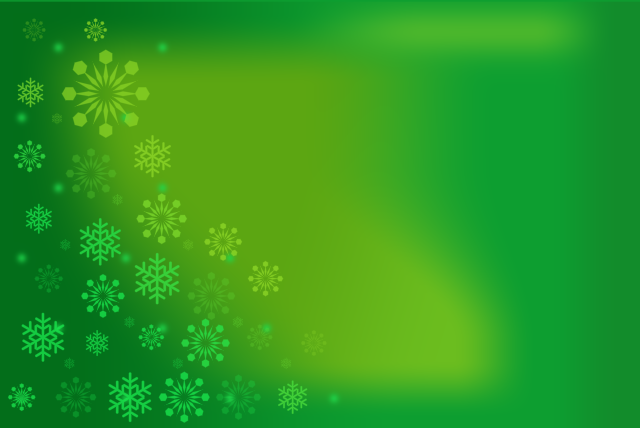
Write a Shadertoy shader that draws this background.

```glsl
// Green winter backdrop: soft lime glows with snowflakes drifting along the lower left.

const float TAU = 6.2831853;
const float ASPECT = 1.5;

// Backdrop colours
const vec3 DARK_GREEN = vec3(0.01, 0.43, 0.10);
const vec3 MID_GREEN  = vec3(0.05, 0.62, 0.19);
const vec3 EDGE_GREEN = vec3(0.07, 0.55, 0.17);
const vec3 OLIVE      = vec3(0.36, 0.65, 0.07);
const vec3 LIME       = vec3(0.42, 0.74, 0.12);
const vec3 TOP_GLOW   = vec3(0.33, 0.73, 0.17);

// Snowflake colours and layout, in canvas heights
const vec3 FLAKE_GREEN = vec3(0.10, 0.90, 0.30);
const vec3 FLAKE_LIME  = vec3(0.55, 0.84, 0.15);
const vec3 SPARK       = vec3(0.12, 0.85, 0.30);
const int FLAKE_ROWS = 7;
const int SPARK_ROWS = 6;
const float ROW_STEP = 0.143;
const float SPARK_SIZE = 0.011;
const vec2 HERO_POS = vec2(0.248, 0.781);
const float HERO_SIZE = 0.103;
const vec2 TINY_OFFSET = vec2(0.062, -0.061);
const float TINY_SIZE = 0.013;

float fall(float a, float b, float x) { return 1.0 - smoothstep(a, b, x); }

// Fold the plane into n mirrored sectors; x runs along the arm
vec2 foldSector(vec2 q, float n) {
    float sector = TAU / n;
    float a = mod(atan(q.x, q.y) + 0.5 * sector, sector) - 0.5 * sector;
    return length(q) * vec2(cos(a), abs(sin(a)));
}

float segment(vec2 q, vec2 a, vec2 b) {
    vec2 d = b - a;
    return length(q - a - d * clamp(dot(q - a, d) / dot(d, d), 0.0, 1.0));
}

float hexagon(vec2 q, float r) {
    q = abs(q);
    return max(dot(q, vec2(0.866, 0.5)), q.y) - 0.866 * r;
}

// Six arms with two pairs of branches each
float crystal(vec2 q) {
    q = foldSector(q, 6.0);
    float d = segment(q, vec2(0.0), vec2(0.95, 0.0));
    d = min(d, segment(q, vec2(0.34, 0.0), vec2(0.48, 0.24)));
    d = min(d, segment(q, vec2(0.60, 0.0), vec2(0.76, 0.27)));
    return d - 0.052;
}

// Sixteen kite rays inside a ring of eight hexagons
float burst(vec2 q) {
    vec2 ray = foldSector(q, 16.0);
    float kite = max(ray.y - 0.26 * (ray.x - 0.18), ray.y - 0.16 * (0.73 - ray.x));
    vec2 tip = foldSector(q, 8.0) - vec2(0.83, 0.0);
    return min(kite, hexagon(tip, 0.17));
}

// Blend one flake over the colour; kind 0 crystal, 1 burst, 2 faint burst
vec3 drawFlake(vec3 col, vec2 p, vec2 pos, float size, float kind, float alpha) {
    vec2 q = (p - pos) / size;
    if (dot(q, q) > 1.4) return col;
    float d = kind < 0.5 ? crystal(q) : burst(q);
    float px = 0.8 / iResolution.y;
    vec3 tint = mix(FLAKE_GREEN, FLAKE_LIME, smoothstep(0.6, 0.95, pos.x + pos.y));
    return mix(col, tint, alpha * fall(-px, px, d * size));
}

vec3 backdrop(vec2 p) {
    vec3 col = mix(DARK_GREEN, MID_GREEN, smoothstep(0.1, 0.95, p.x));
    col = mix(col, EDGE_GREEN, smoothstep(1.28, 1.45, p.x));

    // Large lime field, its right side sharper near the bottom
    float height = smoothstep(0.2, 0.62, p.y);
    float field = fall(mix(1.06, 0.70, height), mix(1.26, 1.17, height), p.x)
        * smoothstep(0.03, 0.32, p.x) * smoothstep(0.45, 1.0, p.x + p.y)
        * smoothstep(0.02, 0.16, p.y) * fall(0.80, 0.97, p.y);
    float warmth = smoothstep(0.5, 1.0, p.x - 0.3 * p.y);
    col = mix(col, mix(OLIVE, LIME, warmth), field);

    // Wide glow below the top edge, and a thin bright rim
    float band = (p.y - 0.925) / 0.058;
    float glow = smoothstep(0.66, 1.0, p.x) * fall(1.25, 1.44, p.x) * exp(-band * band);
    col = mix(col, TOP_GLOW, 0.85 * glow);
    return mix(col, MID_GREEN, 0.8 * smoothstep(0.994, 0.998, p.y));
}

vec3 flakes(vec3 col, vec2 p) {
    for (int row = 0; row < FLAKE_ROWS; row++) {
        float i = float(row), count = clamp(i + 1.0, 2.0, 6.0);
        float wave = pow(sin(0.5 * TAU * i / 6.0), 2.0);
        float start = 0.08 + 0.0086 * i * sin(1.1 * i - 2.86);
        float gap = i < 3.5 ? 0.144 : 0.127;
        float turn = mod(i, 4.0) > 1.0 ? 1.0 : -1.0;
        bool odd = mod(i, 2.0) > 0.5;
        for (float j = 0.0; j < count; j++) {
            float flip = cos(0.5 * TAU * j);
            vec2 pos = vec2(start + gap * j, 0.93 - ROW_STEP * i - wave * (0.039 - 0.027 * flip));
            float swell = sin(0.5 * TAU * (j + 0.3) / count) * min(1.0, 0.5 * i);
            float size = row == 5 ? 0.039 + 0.018 * cos(TAU * j / 3.0) : 0.027 + 0.033 * swell;
            float kind = odd ? mod(floor(0.5 * j), 3.0) : mod(1.5 + turn * (j - 0.5), 3.0);
            bool hero = row == 1 && j > 0.5;
            if (!hero) col = drawFlake(col, p, pos, size, kind, kind > 1.5 ? 0.28 : 0.78);
            if (odd == (flip > 0.0) && row > 0 && row < 6)
                col = drawFlake(col, p, pos + TINY_OFFSET, TINY_SIZE, 0.0, 0.4);
        }
    }
    return drawFlake(col, p, HERO_POS, HERO_SIZE, 1.0, 0.7);
}

vec3 sparks(vec3 col, vec2 p) {
    for (int row = 0; row < SPARK_ROWS; row++) {
        float k = float(row), count = 2.0 + max(0.0, floor(0.5 * (k - 1.0)));
        for (float j = 0.0; j < count; j++) {
            vec2 pos = vec2(0.094 + 0.043 * cos(0.5 * TAU * k) + 0.244 * j, 0.889 - 0.164 * k);
            vec2 q = (p - pos) / SPARK_SIZE;
            col = mix(col, SPARK, 0.7 * exp(-dot(q, q)));
        }
    }
    return col;
}

void mainImage(out vec4 fragColor, in vec2 fragCoord) {
    vec2 p = fragCoord / iResolution.xy * vec2(ASPECT, 1.0);
    fragColor = vec4(flakes(sparks(backdrop(p), p), p), 1.0);
}
```
